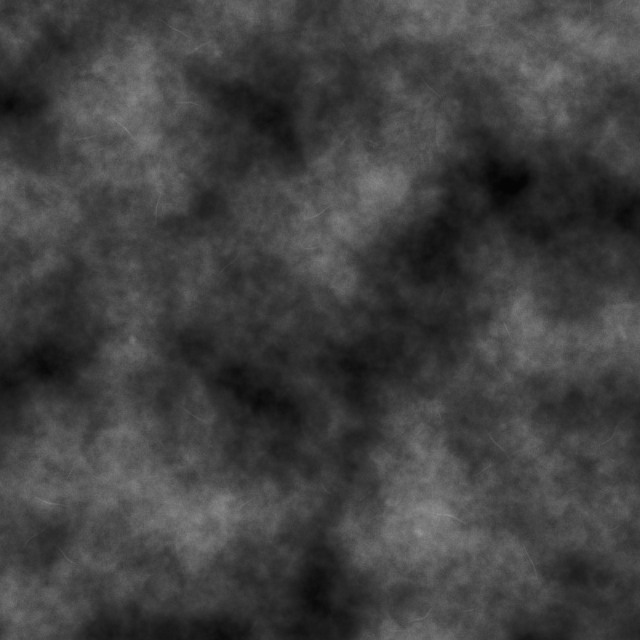
Reproduce this texture procedurally as a Shadertoy shader.

```glsl
// Dark smoky stone: soft grey clouds with mottled patches, hairline scratches, specks and fine grain.

const float BASE_GREY = 0.245;
const float CLOUD_SCALE = 4.0;
const float CLOUD_CONTRAST = 0.38;
const float MOTTLE_SCALE = 30.0;
const float MOTTLE_CONTRAST = 0.10;
const float PATCH_SCALE = 12.0;
const float PATCH_LIGHT = 0.045;
const float VEIN_LIGHT = 0.018;
const float SCRATCH_CELLS = 11.0;
const float SCRATCH_WIDTH = 0.0009;
const float SCRATCH_LIGHT = 0.085;
const float SPECK_CELLS = 16.0;
const float SPECK_LIGHT = 0.06;
const float GRAIN_SCALE = 400.0;
const float GRAIN_CONTRAST = 0.045;
const float BLACK_FLOOR = 0.02;
const mat2 OCTAVE_TURN = mat2(0.8, 0.6, -0.6, 0.8);

// Integer hash: two random values in 0..1 per lattice cell
vec2 hash2(vec2 cell) {
    uvec2 q = uvec2(ivec2(cell) + 4096);
    q = q * 1664525u + 1013904223u;
    q.x += q.y * 1664525u;
    q.y += q.x * 1664525u;
    q ^= q >> 16u;
    q.x += q.y * 1664525u;
    q.y += q.x * 1664525u;
    q ^= q >> 16u;
    return vec2(q & 65535u) / 65535.0;
}

float cornerSlope(vec2 cell, vec2 offset) {
    return dot(hash2(cell) * 2.0 - 1.0, offset);
}

float gradientNoise(vec2 p) {
    vec2 i = floor(p), f = p - i;
    vec2 w = f * f * f * (f * (f * 6.0 - 15.0) + 10.0);
    vec2 e = vec2(1.0, 0.0);
    float low = mix(cornerSlope(i, f), cornerSlope(i + e, f - e), w.x);
    float high = mix(cornerSlope(i + e.yx, f - e.yx), cornerSlope(i + 1.0, f - 1.0), w.x);
    return mix(low, high, w.y);
}

float fbm(vec2 p, int octaves, float gain) {
    float sum = 0.0, amplitude = 1.0;
    for (int k = 0; k < octaves; k++) {
        sum += amplitude * gradientNoise(p);
        p = OCTAVE_TURN * p * 2.03 + 17.3;
        amplitude *= gain;
    }
    return sum;
}

// Short bent scratches, at most one per cell
float scratches(vec2 uv, float pixel) {
    vec2 bend = vec2(gradientNoise(uv * 28.0), gradientNoise(uv * 28.0 + 51.0));
    vec2 p = (uv + 0.012 * bend) * SCRATCH_CELLS;
    float sum = 0.0;
    for (int y = -1; y <= 1; y++)
    for (int x = -1; x <= 1; x++) {
        vec2 cell = floor(p) + vec2(x, y);
        vec2 kind = hash2(cell + 300.0);
        vec2 along = normalize(hash2(cell + 600.0) - 0.5 + 0.0001);
        vec2 d = p - cell - hash2(cell);
        float halfLength = mix(0.07, 0.32, kind.y);
        float t = clamp(dot(d, along), -halfLength, halfLength);
        float distanceToLine = length(d - along * t) / SCRATCH_CELLS;
        float fade = 1.0 - 0.6 * abs(t) / halfLength;
        float line = 1.0 - smoothstep(0.0, SCRATCH_WIDTH + pixel, distanceToLine);
        sum += line * fade * step(kind.x, 0.55) * mix(0.4, 1.0, kind.y);
    }
    return min(sum, 1.0);
}

// Small ragged flakes with a bright core
float specks(vec2 uv) {
    vec2 p = uv * SPECK_CELLS;
    vec2 cell = floor(p);
    vec2 kind = hash2(cell + 900.0);
    vec2 d = p - cell - mix(vec2(0.3), vec2(0.7), hash2(cell + 1200.0));
    float r = length(d) + 0.09 * fbm(uv * 90.0, 2, 0.5);
    float radius = mix(0.06, 0.2, kind.y * kind.y);
    float flake = 1.0 - smoothstep(radius * 0.5, radius, r);
    float core = exp(-dot(d, d) * 260.0) * step(0.7, kind.y);
    return (0.5 * flake + core) * step(kind.x, 0.32);
}

void mainImage(out vec4 fragColor, in vec2 fragCoord) {
    vec2 uv = fragCoord / iResolution.y;
    float pixel = 1.0 / iResolution.y;

    // Broad clouds, smooth in the dark hollows
    float cloud = fbm(uv * CLOUD_SCALE + 7.7, 6, 0.55);
    float grey = BASE_GREY + CLOUD_CONTRAST * cloud;
    float lit = smoothstep(0.12, 0.36, grey);

    // Mottling and sharper winding patches in the lighter areas
    grey += MOTTLE_CONTRAST * mix(0.2, 1.0, lit) * fbm(uv * MOTTLE_SCALE, 4, 0.65);
    vec2 warp = vec2(gradientNoise(uv * 9.0 + 31.0), gradientNoise(uv * 9.0 + 83.0));
    float winding = fbm(uv * PATCH_SCALE + 1.3 * warp, 4, 0.5);
    float region = smoothstep(-0.05, 0.25, gradientNoise(uv * 4.5 + 140.0));
    grey += PATCH_LIGHT * lit * region * (smoothstep(-0.02, 0.07, winding) - 0.4);

    // Faint hairline web, scratches and flakes
    float web = abs(fbm(uv * 13.0 + 2.0 * warp + 210.0, 3, 0.5));
    grey += VEIN_LIGHT * lit * (1.0 - smoothstep(0.0, 0.035, web));
    grey += SCRATCH_LIGHT * mix(0.25, 1.0, lit) * scratches(uv, pixel);
    grey += SPECK_LIGHT * lit * specks(uv);

    // Fine grain, strongest on light stone
    grey += GRAIN_CONTRAST * mix(0.3, 1.0, lit) * gradientNoise(uv * GRAIN_SCALE);
    fragColor = vec4(vec3(clamp(grey, BLACK_FLOOR, 1.0)), 1.0);
}
```
